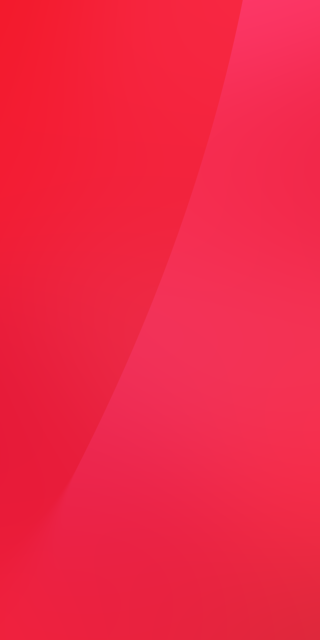
A WebGL 2 fragment shader for this background:

```glsl
#version 300 es
precision highp float;
// Two glossy red sheets divided by a long curved edge that fades out low down.
// Each sheet is a smooth gradient: a normalised blend of Gaussian colour pools.
// The edge is a parabola x(y), softened over a width that widens near the foot.

#define POOL_FALLOFF 7.0
#define EDGE_OFFSET -0.063
#define EDGE_SLOPE 1.2425
#define EDGE_BEND -0.4208
#define EDGE_FADE_LOW 0.06
#define EDGE_FADE_HIGH 0.27
#define FOOT_SOFTNESS 0.12
#define CANVAS_TALL 2.0

uniform vec2 u_resolution;
out vec4 fragColor;

// One colour pool: rgb weighted by its Gaussian, with the weight in alpha.
vec4 pool(vec2 uv, vec2 centre, vec3 colour) {
    vec2 d = (uv - centre) * vec2(1.0, CANVAS_TALL);
    return vec4(colour, 1.0) * exp(-POOL_FALLOFF * dot(d, d));
}

// Upper left sheet: scarlet at the corner, rosy centre, crimson on the left.
vec3 leftSheet(vec2 uv) {
    vec4 sum = pool(uv, vec2(-0.05, 1.00), vec3(0.950, 0.095, 0.160));
    sum += pool(uv, vec2(0.55, 0.93), vec3(0.970, 0.155, 0.260));
    sum += pool(uv, vec2(0.00, 0.73), vec3(0.957, 0.105, 0.195));
    sum += pool(uv, vec2(0.53, 0.70), vec3(0.948, 0.130, 0.230));
    sum += pool(uv, vec2(0.40, 0.47), vec3(0.928, 0.185, 0.295));
    sum += pool(uv, vec2(0.00, 0.38), vec3(0.895, 0.085, 0.205));
    sum += pool(uv, vec2(0.10, 0.20), vec3(0.910, 0.105, 0.225));
    sum += pool(uv, vec2(0.05, -0.02), vec3(0.950, 0.130, 0.235));
    return sum.rgb / sum.a;
}

// Lower right sheet: pink top, red flank, rosy band and a dull lower corner.
vec3 rightSheet(vec2 uv) {
    vec4 sum = pool(uv, vec2(0.80, 1.02), vec3(0.995, 0.225, 0.420));
    sum += pool(uv, vec2(1.02, 0.75), vec3(0.935, 0.138, 0.265));
    sum += pool(uv, vec2(0.65, 0.69), vec3(0.970, 0.180, 0.315));
    sum += pool(uv, vec2(0.52, 0.42), vec3(0.948, 0.212, 0.370));
    sum += pool(uv, vec2(0.95, 0.41), vec3(0.950, 0.208, 0.335));
    sum += pool(uv, vec2(0.98, 0.23), vec3(0.985, 0.165, 0.275));
    sum += pool(uv, vec2(0.24, 0.27), vec3(0.925, 0.145, 0.315));
    sum += pool(uv, vec2(0.42, 0.14), vec3(0.905, 0.115, 0.245));
    sum += pool(uv, vec2(0.05, -0.02), vec3(0.950, 0.130, 0.235));
    sum += pool(uv, vec2(0.55, -0.02), vec3(0.910, 0.140, 0.240));
    sum += pool(uv, vec2(1.02, 0.00), vec3(0.835, 0.160, 0.220));
    return sum.rgb / sum.a;
}

// Signed distance to the curved edge in canvas widths, positive on the right.
float edgeDistance(vec2 uv) {
    float edgeX = EDGE_OFFSET + uv.y * (EDGE_SLOPE + EDGE_BEND * uv.y);
    float slope = (EDGE_SLOPE + 2.0 * EDGE_BEND * uv.y) / CANVAS_TALL;
    return (uv.x - edgeX) / sqrt(1.0 + slope * slope);
}

void main() {
    vec2 uv = gl_FragCoord.xy / u_resolution;

    // Crisp above, dissolving towards the foot of the edge.
    float fade = smoothstep(EDGE_FADE_LOW, EDGE_FADE_HIGH, uv.y);
    float softness = mix(FOOT_SOFTNESS, 0.8 / u_resolution.x, fade);
    float side = smoothstep(-softness, softness, edgeDistance(uv));

    fragColor = vec4(mix(leftSheet(uv), rightSheet(uv), side), 1.0);
}
```
